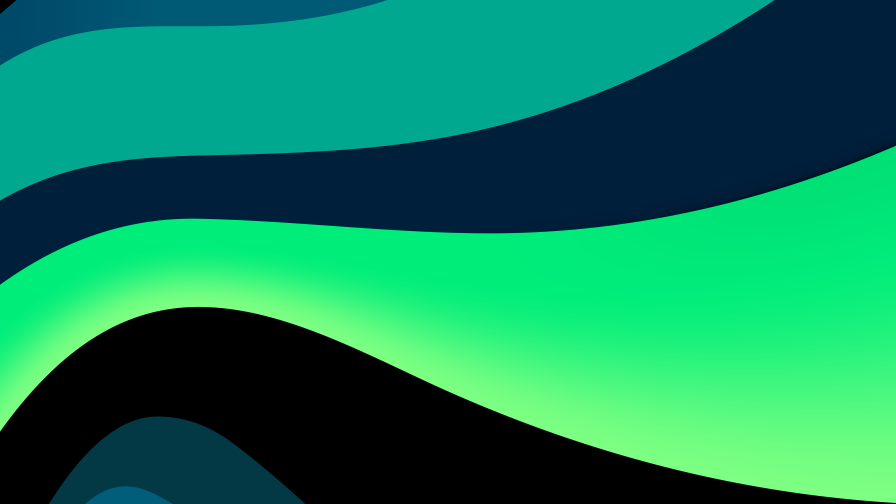
Give the GLSL for this background, as a Shadertoy shader.

```glsl
// Flowing ribbons of blue, teal, navy and green over black, with two low hills.
// Each edge is a smooth cubic Hermite curve; the layers are painted from the
// bottom ribbon upward, and the green one is shaded by its relative depth.

#define ASPECT        (16.0 / 9.0)
#define GLOW_START    0.27
#define GLOW_END      1.02
#define SHADOW_WIDTH  0.007
#define SHADOW_DEPTH  0.55

const vec3 BLACK      = vec3(0.0);
const vec3 NAVY       = vec3(0.00, 0.12, 0.23);
const vec3 TEAL       = vec3(0.00, 0.66, 0.56);
const vec3 BLUE       = vec3(0.00, 0.35, 0.46);
const vec3 DEEP_BLUE  = vec3(0.00, 0.29, 0.41);
const vec3 GREEN      = vec3(0.00, 0.93, 0.48);
const vec3 DARK_GREEN = vec3(0.00, 0.88, 0.46);
const vec3 LIME       = vec3(0.49, 1.00, 0.51);
const vec3 HILL       = vec3(0.01, 0.22, 0.27);
const vec3 INNER_HILL = vec3(0.00, 0.37, 0.48);

// Cubic between two knots (x, height, slope), continued straight outside them.
float segment(float x, vec3 a, vec3 b) {
    float span = b.x - a.x;
    float t = clamp((x - a.x) / span, 0.0, 1.0);
    float s = 1.0 - t;
    float y = s * s * ((1.0 + 2.0 * t) * a.y + t * span * a.z)
            + t * t * ((3.0 - 2.0 * t) * b.y - s * span * b.z);
    return y + min(x - a.x, 0.0) * a.z + max(x - b.x, 0.0) * b.z;
}

// Height of a smooth edge through four knots.
float edge(float x, vec3 a, vec3 b, vec3 c, vec3 d) {
    if (x < b.x) return segment(x, a, b);
    if (x < c.x) return segment(x, b, c);
    return segment(x, c, d);
}

// Antialiased coverage of the side where the height is positive.
float cover(float height) {
    float pixel = length(vec2(dFdx(height), dFdy(height)));
    return clamp(0.5 + height / max(pixel, 1e-6), 0.0, 1.0);
}

void mainImage(out vec4 fragColor, in vec2 fragCoord) {
    vec2 p = fragCoord / iResolution.xy * vec2(ASPECT, 1.0);

    // Edges of the ribbons, from top to bottom
    float blueEdge = edge(p.x, vec3(0.0, 0.870, 0.64), vec3(0.463, 0.949, 0.04),
                               vec3(0.769, 1.0, 0.32), vec3(1.088, 1.127, 0.45));
    float tealEdge = edge(p.x, vec3(0.0, 0.602, 0.58), vec3(0.463, 0.693, 0.025),
                               vec3(0.926, 0.736, 0.21), vec3(1.537, 1.0, 0.66));
    float navyEdge = edge(p.x, vec3(0.0, 0.435, 0.72), vec3(0.394, 0.566, -0.02),
                               vec3(0.972, 0.537, 0.0), vec3(1.778, 0.711, 0.43));
    float greenEdge = edge(p.x, vec3(0.0, 0.1435, 1.4), vec3(0.394, 0.391, 0.0),
                                vec3(0.833, 0.249, -0.47), vec3(1.778, 0.002, -0.06));

    // Edges of the hills
    float hillEdge = edge(p.x, vec3(0.097, 0.0, 1.6), vec3(0.3125, 0.1736, 0.0),
                               vec3(0.463, 0.120, -0.75), vec3(0.606, 0.0, -0.9));
    float innerEdge = edge(p.x, vec3(0.169, 0.0, 0.9), vec3(0.25, 0.035, 0.0),
                                vec3(0.343, 0.0, -0.6), vec3(0.44, -0.07, -0.8));

    // Green ribbon: glows to lime toward its lower edge
    float depth = (navyEdge - p.y) / (navyEdge - greenEdge);
    float rightSide = smoothstep(0.9, 1.7, p.x);
    vec3 green = mix(GREEN, DARK_GREEN, rightSide * (1.0 - smoothstep(0.0, 0.4, depth)));
    green = mix(green, LIME, smoothstep(GLOW_START, GLOW_END, depth));

    // Navy ribbon: thin shadow where it meets the green at the right
    float shadow = exp(-max(p.y - navyEdge, 0.0) / SHADOW_WIDTH);
    vec3 navy = NAVY * (1.0 - SHADOW_DEPTH * shadow * rightSide);

    vec3 blue = mix(DEEP_BLUE, BLUE, smoothstep(0.0, 0.35, p.x));

    // Paint the layers
    vec3 color = mix(BLACK, HILL, cover(hillEdge - p.y));
    color = mix(color, INNER_HILL, cover(innerEdge - p.y));
    color = mix(color, green, cover(p.y - greenEdge));
    color = mix(color, navy, cover(p.y - navyEdge));
    color = mix(color, TEAL, cover(p.y - tealEdge));
    color = mix(color, blue, cover(p.y - blueEdge));
    color = mix(color, BLACK, cover(p.y - 0.972 - 0.86 * p.x));

    fragColor = vec4(color, 1.0);
}
```
